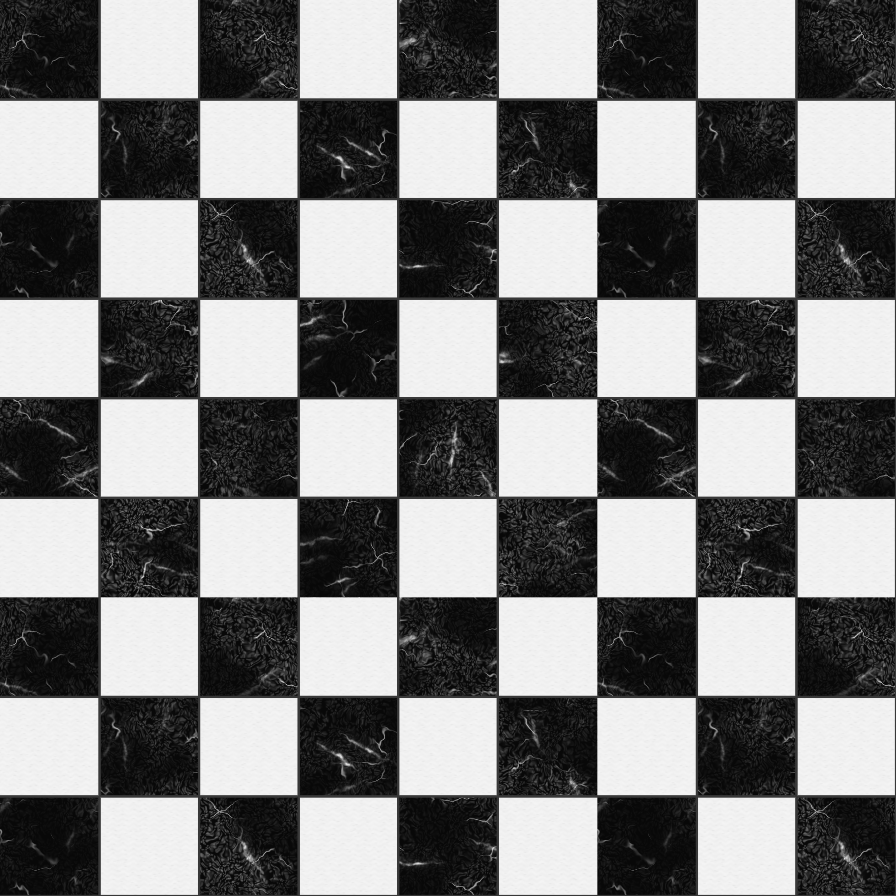
Give the GLSL for this pattern, as a Shadertoy shader.

```glsl
// Nine by nine checkerboard of black marble and white woven tiles with thin grey joints.
// The marble is cellular grain, broken cell-edge cracks and tapered streaks, all bent by
// layered sines; each tile is seeded by its place in a block of six by six tiles.

float hash(vec2 p) {
    vec3 q = fract(p.xyx * 0.1031);
    q += dot(q, q.yzx + 33.33);
    return fract((q.x + q.y) * q.z);
}

// Distances to the nearest and second nearest feature points
vec2 cellular(vec2 p) {
    vec2 cell = floor(p), nearest = vec2(8.0);
    for (int y = -1; y <= 1; y++)
    for (int x = -1; x <= 1; x++) {
        vec2 c = cell + vec2(x, y);
        float d = distance(p, c + vec2(hash(c), hash(c + 57.3)));
        nearest = d < nearest.x ? vec2(d, nearest.x) : vec2(nearest.x, min(nearest.y, d));
    }
    return nearest;
}

// Layered sines, about -1 to 1
float waves(vec2 p) {
    float sum = 0.0, amp = 0.55;
    for (int i = 0; i < 4; i++) {
        sum += amp * sin(p.x + 1.4 * sin(p.y + float(i)));
        p = mat2(1.5, 1.2, -1.2, 1.5) * p + 1.7;
        amp *= 0.6;
    }
    return sum;
}

// Straight, slightly bent scratches that fade towards their ends
float streaks(vec2 uv, vec2 id, float bend) {
    float sum = 0.0;
    for (int i = 0; i < 4; i++) {
        vec2 key = id + 11.0 * float(i + 1);
        float angle = 1.3 * (hash(key) - 0.5) + 1.57 * step(0.78, hash(id + 41.0));
        vec2 dir = vec2(cos(angle), sin(angle));
        vec2 p = uv - vec2(hash(key + 2.0), hash(key + 5.0));
        float along = dot(p, dir);
        float across = abs(dot(p, vec2(-dir.y, dir.x)) + 0.035 * bend);
        float taper = smoothstep(0.15 + 0.35 * hash(key + 7.0), 0.0, abs(along));
        float core = smoothstep(0.008 + 0.022 * taper, 0.0, across);
        float halo = 0.16 * smoothstep(0.11, 0.0, across);
        sum += (core + halo) * taper * pow(hash(key + 3.0), 1.5);
    }
    return sum;
}

float marble(vec2 uv, vec2 id) {
    float wear = hash(id + 3.0);
    vec2 q = uv + 17.0 * vec2(hash(id), hash(id + 9.0));
    float bend = waves(q * 8.0);
    vec2 bent = q + 0.05 * vec2(bend, waves(q.yx * 9.0 + 4.0));

    // Cloudy patches of fine and coarse flecks
    float cloud = smoothstep(-0.7, 0.9, waves(q * 3.5 + 2.0));
    float fine = smoothstep(0.6, 0.05, cellular(bent * vec2(34.0, 29.0)).x);
    float coarse = smoothstep(0.5, 0.0, cellular(bent * 15.0 + 6.0).x);
    float grain = (0.22 * fine + 0.16 * coarse) * mix(0.2, 1.0, cloud) * mix(0.35, 1.2, wear);

    // Cracks along cell edges, kept only in places
    vec2 cells = cellular(bent * vec2(2.6, 3.6));
    float crack = smoothstep(0.07, 0.0, cells.y - cells.x) * smoothstep(0.1, 0.9, waves(q * 5.0 + 7.0));

    float scratch = streaks(uv, id, bend) * (0.55 + 0.45 * waves(q * 24.0));
    return min(0.03 + grain + 0.5 * crack + 0.85 * max(scratch, 0.0), 0.85);
}

// Near-white cloth: fine horizontal ribs with sparse pits
float weave(vec2 uv, vec2 id) {
    vec2 q = uv + 5.0 * id;
    float ribs = sin(125.0 * uv.y + 1.5 * sin(60.0 * uv.x));
    float pits = smoothstep(0.22, 0.0, cellular(q * vec2(9.0, 20.0)).x);
    return 0.945 + 0.007 * ribs + 0.006 * waves(q * 30.0) - 0.025 * pits;
}

void mainImage(out vec4 fragColor, in vec2 fragCoord) {
    float pixel = 9.0 / iResolution.y;
    vec2 grid = fragCoord * pixel;
    grid.y = 9.0 - grid.y;
    vec2 uv = fract(grid), id = mod(floor(grid), 6.0);

    // Signed distance to the tile edges, alternating from tile to tile
    vec2 edge = abs(mod(grid + 0.5, 2.0) - 1.0) - 0.5;
    vec2 side = clamp(edge / pixel, -0.5, 0.5) * 2.0;
    float dark = 0.5 + 0.5 * side.x * side.y;
    float tone = mix(weave(uv, id), marble(uv, id), dark);

    // Joints, absent where one block of six meets the next
    vec2 inside = step(0.5, mod(floor(grid + 0.5), 6.0));
    vec2 joint = inside * (1.0 - smoothstep(0.012 - 0.5 * pixel, 0.012 + 0.5 * pixel, abs(edge)));
    tone = mix(tone, 0.22, max(joint.x, joint.y));

    fragColor = vec4(vec3(tone), 1.0);
}
```
